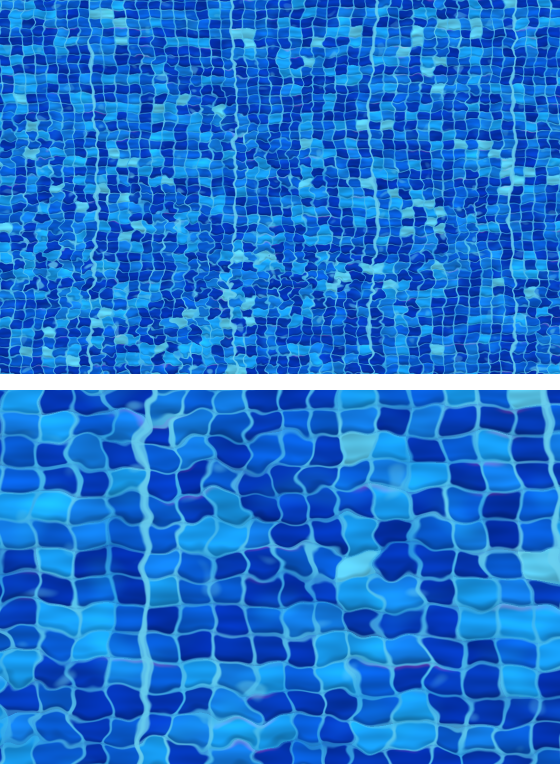
Top: the whole. Bottom: its middle third, enlarged.
Give the GLSL for this texture, as a WebGL 1 fragment shader.

```glsl
precision highp float;
uniform vec2 u_resolution;

float hash(vec2 p) {
  return fract(sin(dot(p, vec2(127.1, 311.7))) * 43758.5);
}

vec2 gradient(vec2 p) {
  float angle = 6.2832 * hash(p + 17.3);
  return vec2(cos(angle), sin(angle));
}

// Gradient noise, roughly -0.6 to 0.6
float noise(vec2 p) {
  vec2 i = floor(p), f = fract(p);
  vec2 u = f * f * f * (f * (f * 6.0 - 15.0) + 10.0);
  vec2 e = vec2(1.0, 0.0);
  float low = mix(dot(gradient(i), f), dot(gradient(i + e.xy), f - e.xy), u.x);
  float high = mix(dot(gradient(i + e.yx), f - e.yx), dot(gradient(i + e.xx), f - e.xx), u.x);
  return mix(low, high, u.y);
}

// Water refraction: slow drift, ripples, and small folds in choppy areas
vec2 refractWater(vec2 p, float choppy) {
  vec2 drift = vec2(noise(p * 0.09 + 3.0), noise(p * 0.08 + 41.0)) * vec2(0.9, 0.6);
  vec2 ripple = vec2(noise(p * vec2(0.4, 0.75) + 9.0), noise(p * vec2(0.8, 0.5) + 27.0));
  vec2 fold = vec2(noise(p * 1.5 + 55.0), noise(p * 1.6 + 73.0));
  return p + drift + ripple * (0.32 + 0.3 * choppy) + fold * (0.1 + 0.4 * choppy);
}

vec3 tileColor(vec2 cell) {
  float pick = hash(cell) + 0.16 * noise(cell * 0.13 + 5.0);
  vec3 color = mix(vec3(0.01, 0.18, 0.66), vec3(0.02, 0.24, 0.73), hash(cell + 31.0));
  color = mix(color, vec3(0.03, 0.35, 0.81), step(0.45, pick));
  color = mix(color, vec3(0.07, 0.47, 0.87), step(0.67, pick));
  color = mix(color, vec3(0.09, 0.60, 0.93), step(0.80, pick));
  color = mix(color, vec3(0.34, 0.76, 0.90), step(0.96, pick));
  return color * (0.94 + 0.12 * hash(cell + 67.0));
}

vec3 poolFloor(vec2 uv, float soft) {
  vec2 p = uv * vec2(48.0, 40.0);
  float corner = 1.0 - smoothstep(0.1, 0.65, length(uv - vec2(0.35, 0.12)));
  float choppy = clamp(0.15 + 0.6 * corner + 1.1 * noise(p * 0.14 + 12.0), 0.0, 1.0);
  vec2 q = refractWater(p, choppy);
  vec2 local = fract(q) - 0.5;

  // Tile face with soft horizontal streaks of light
  vec3 color = tileColor(floor(q));
  float streak = noise(p * vec2(0.6, 2.2) + 90.0);
  color *= 1.0 + 0.28 * streak;
  color += vec3(0.02, 0.10, 0.08) * smoothstep(0.1, 0.5, noise(p * 0.5 + 63.0));

  // Shaded lower edge and faint red fringe
  float lowerEdge = smoothstep(0.2, 0.42, -local.y);
  color *= 1.0 - 0.18 * lowerEdge;
  float fringe = smoothstep(0.3, 0.44, local.y) * smoothstep(0.2, 0.45, noise(p * 0.45 + 33.0));
  color += vec3(0.28, 0.0, 0.0) * fringe;

  // Rounded grout grid, swollen where the water gathers light
  float gather = max(noise(p * 0.7 + 80.0), 0.0);
  float width = 0.045 + 0.11 * gather * (0.6 + choppy);
  float edge = 0.18 - length(max(abs(local) - 0.32, 0.0));
  float grout = 1.0 - smoothstep(width - soft, width + soft, edge);
  float upright = smoothstep(-0.1, 0.1, abs(local.x) - abs(local.y));
  float strength = mix(0.62, 0.85, upright) + 0.35 * noise(p * 0.4 + 19.0);
  vec3 groutColor = mix(vec3(0.20, 0.66, 0.91), vec3(0.43, 0.83, 0.94), 0.5 + noise(p * 0.6 + 7.0));
  color = mix(color, groutColor, grout * clamp(strength, 0.3, 1.0));

  // Wider seams between sheets of twelve tiles
  float seam = abs(mod(q.x - 2.0, 12.0) - 6.0);
  float seamWidth = 0.11 + 0.16 * noise(p * vec2(0.2, 0.5) + 47.0);
  float seamMask = 1.0 - smoothstep(seamWidth - soft, seamWidth + soft, seam);
  color = mix(color, vec3(0.42, 0.81, 0.93), 0.8 * seamMask);

  // Scattered glints
  float glint = smoothstep(0.36, 0.5, noise(p * vec2(0.75, 0.9) + 130.0));
  return mix(color, vec3(0.40, 0.80, 0.94), glint * (0.25 + 0.5 * choppy));
}

void main() {
  float soft = 0.03 + 12.0 / u_resolution.x;
  vec3 color = vec3(0.0);
  // Four samples per pixel smooth the tile edges
  for (int i = 0; i < 4; i++) {
    float k = float(i);
    vec2 offset = vec2(mod(k, 2.0), floor(k * 0.5)) * 0.5 - 0.25;
    color += poolFloor((gl_FragCoord.xy + offset) / u_resolution, soft);
  }
  gl_FragColor = vec4(clamp(color * 0.25, 0.0, 1.0), 1.0);
}
```
